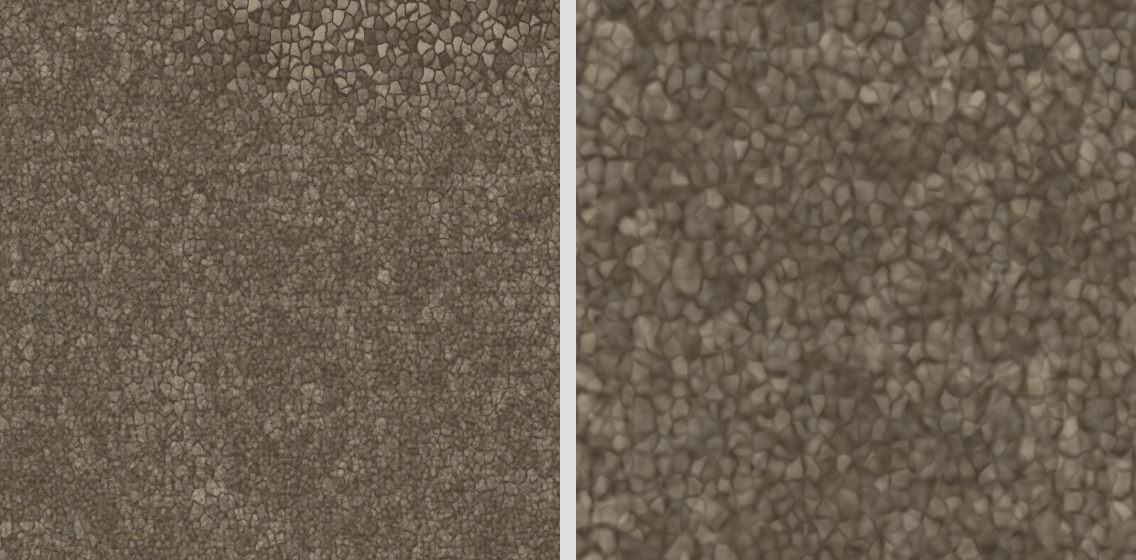
Left: the whole. Right: its middle third, enlarged.
Write a Shadertoy shader that draws this texture.

```glsl
// Compacted brown gravel with a patch of loose, coarser stones at the upper right.
// Two warped cellular layers give stones and grit, gradient noise adds soft grain,
// and a broad mask sets how strongly the stones and their dark gaps show.

const vec3  BASE_COLOR   = vec3(0.412, 0.367, 0.308);
const vec3  TONE_STEP    = vec3(0.055, 0.054, 0.052);  // colour change per unit of tone
const vec3  WARM_TINT    = vec3(0.012, 0.001, -0.011);
const vec2  STONE_CELLS  = vec2(52.0, 42.0);           // cells per canvas, slightly tall
const vec2  GRIT_CELLS   = vec2(98.0, 86.0);
const vec2  PEBBLE_CELLS = vec2(24.0, 21.0);
const float GRAIN_SCALE  = 125.0;
const float STONE_SOFT   = 0.35;                       // width of the gaps in cell units
const float GRIT_SOFT    = 0.50;
const float GAP_TONE     = -1.6;
const float TONE_BIAS    = 0.70;
const float PEBBLE_SHARE = 0.20;
const vec2  LIGHT_DIR    = vec2(-0.55, 0.83);
const vec2  PATCH_CENTER = vec2(0.68, 1.0);
const vec2  PATCH_RADIUS = vec2(0.50, 0.27);

vec2 hash2(vec2 p) {
    vec3 q = fract(p.xyx * vec3(0.1031, 0.1030, 0.0973));
    q += dot(q, q.yzx + 33.33);
    return fract((q.xx + q.yz) * q.zy);
}

float gradientDot(vec2 cell, vec2 offset) {
    float angle = 6.2832 * hash2(cell).x;
    return dot(vec2(cos(angle), sin(angle)), offset);
}

float gradientNoise(vec2 p) {
    vec2 i = floor(p), f = p - i;
    vec2 u = f * f * f * (f * (f * 6.0 - 15.0) + 10.0);
    vec2 e = vec2(1.0, 0.0);
    float low  = mix(gradientDot(i, f), gradientDot(i + e.xy, f - e.xy), u.x);
    float high = mix(gradientDot(i + e.yx, f - e.yx), gradientDot(i + e.xx, f - e.xx), u.x);
    return mix(low, high, u.y);
}

// Packed grains: x is the tone, y a random warmth that fades at the gaps.
vec2 grains(vec2 p, float softness) {
    p += 0.30 * vec2(gradientNoise(p * 1.3 + 7.1), gradientNoise(p * 1.3 + 41.7));
    vec2 i = floor(p), f = p - i;
    float nearest = 9.0, second = 9.0;
    vec2 toCenter = vec2(0.0), id = vec2(0.0);
    for (int y = -1; y <= 1; y++)
    for (int x = -1; x <= 1; x++) {
        vec2 cell = vec2(x, y);
        vec2 d = cell + 0.05 + 0.9 * hash2(i + cell) - f;
        float dist = length(d);
        if (dist < nearest) {
            second = nearest;
            nearest = dist;
            toCenter = d;
            id = i + cell;
        } else {
            second = min(second, dist);
        }
    }
    vec2 rnd = hash2(id + 91.0) * 2.0 - 1.0;
    float body = smoothstep(0.0, softness, second - nearest);
    float shade = 1.2 * rnd.x + 0.8 * dot(-toCenter, LIGHT_DIR);
    return vec2(mix(GAP_TONE, shade, body) + TONE_BIAS, rnd.y * body);
}

// Sparse pale pebbles, upright ovals kept inside their cells.
float pebbles(vec2 p) {
    p += 0.12 * vec2(gradientNoise(p * 3.0), gradientNoise(p * 3.0 + 19.0));
    vec2 i = floor(p);
    vec2 rnd = hash2(i + 211.0);
    vec2 d = p - i - mix(vec2(0.36), vec2(0.64), hash2(i + 57.0));
    d.x += 0.35 * (rnd.y - 0.5) * d.y;
    float radius = mix(0.16, 0.28, rnd.y);
    float oval = length(d * vec2(1.2, 0.9)) - radius;
    return step(rnd.x, PEBBLE_SHARE) * (1.0 - smoothstep(-0.10, 0.06, oval));
}

void mainImage(out vec4 fragColor, in vec2 fragCoord) {
    vec2 uv = fragCoord / iResolution.y;

    // Where stones lie loose, and broad variation elsewhere
    float broad = gradientNoise(uv * 5.0 + 3.0);
    float mottle = gradientNoise(uv * 14.0 + 23.0);
    float patchDist = length((uv - PATCH_CENTER) / PATCH_RADIUS);
    float loose = 1.0 - smoothstep(0.35, 1.05, patchDist + 0.25 * broad + 0.20 * mottle);

    // Stones, grit and fine grain
    vec2 stone = grains(uv * STONE_CELLS, STONE_SOFT);
    vec2 grit = grains(uv * GRIT_CELLS + 130.0, GRIT_SOFT);
    float grain = gradientNoise(uv * GRAIN_SCALE + 17.0);

    float stoneWeight = mix(0.80 + 0.70 * broad + 0.50 * mottle, 2.1, loose);
    float tone = stoneWeight * stone.x
               + mix(0.90, 0.45, loose) * grit.x
               + mix(1.9, 1.0, loose) * grain
               + 0.5 * broad + 0.6 * mottle;
    tone += pebbles(uv * PEBBLE_CELLS) * mix(1.1, 0.3, loose);
    tone = clamp(tone, -4.5, 4.0);

    float warmth = 0.6 * stone.y + 0.5 * grit.y;
    vec3 color = BASE_COLOR + TONE_STEP * tone + WARM_TINT * warmth;
    fragColor = vec4(clamp(color, 0.0, 1.0), 1.0);
}
```
